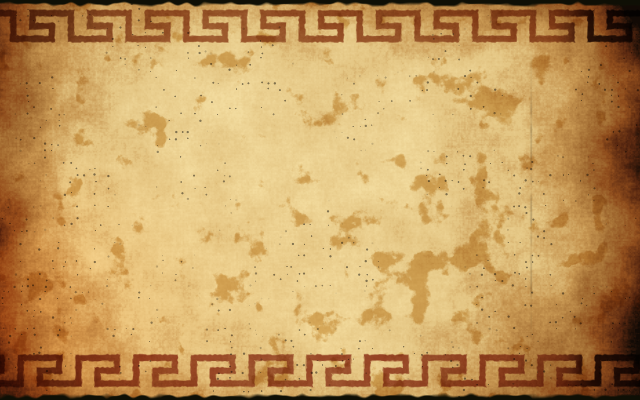
A WebGL 2 fragment shader for this background:

```glsl
#version 300 es
precision highp float;
// Aged parchment with stained, burnt edges and a Greek key band above and below.

uniform vec2 u_resolution;
out vec4 outColor;

// Paper ramp, dark to light
const vec3 INK   = vec3(0.07, 0.04, 0.02);
const vec3 UMBER = vec3(0.34, 0.15, 0.06);
const vec3 RUST  = vec3(0.56, 0.30, 0.11);
const vec3 OCHRE = vec3(0.64, 0.43, 0.20);
const vec3 TAN   = vec3(0.78, 0.59, 0.32);
const vec3 CREAM = vec3(0.89, 0.77, 0.51);
const vec3 PALE  = vec3(0.95, 0.86, 0.62);

const vec3 KEY_DYE    = vec3(0.65, 0.39, 0.27);
const vec3 STAIN_DYE  = vec3(0.85, 0.71, 0.46);
const vec3 EDGE_MOSS  = vec3(0.06, 0.06, 0.02);
const float ASPECT    = 1.6;
const float KEY_CELL  = 0.01604;           // stroke width of the key
const vec2 KEY_BOTTOM = vec2(0.0437, 0.0333);
const vec2 KEY_TOP    = vec2(0.025, 0.975);
const float FOLD_X    = 1.328;

float hash(vec2 p) {
  vec3 q = fract(p.xyx * vec3(0.1031, 0.1030, 0.0973));
  q += dot(q, q.yzx + 33.33);
  return fract((q.x + q.y) * q.z);
}

float noise(vec2 p) {
  vec2 i = floor(p), f = fract(p);
  f = f * f * (3.0 - 2.0 * f);
  return mix(mix(hash(i), hash(i + vec2(1, 0)), f.x),
             mix(hash(i + vec2(0, 1)), hash(i + vec2(1, 1)), f.x), f.y);
}

float fbm(vec2 p) {
  float sum = 0.0, amp = 0.5;
  for (int i = 0; i < 5; i++) {
    sum += amp * noise(p);
    p = mat2(1.6, 1.2, -1.2, 1.6) * p + 17.3;
    amp *= 0.5;
  }
  return sum;
}

float bar(vec2 p, vec2 lo, vec2 hi) {
  vec2 d = abs(p - 0.5 * (lo + hi)) - 0.5 * (hi - lo);
  return max(d.x, d.y);
}

// Signed distance to the meander, nine cells long and five high
float meander(vec2 p) {
  p.x = mod(p.x + 1.0, 9.0) - 1.0;
  float d = bar(p, vec2(0, 0), vec2(1, 5));
  d = min(d, bar(p, vec2(0, 4), vec2(7, 5)));
  d = min(d, bar(p, vec2(6, 2), vec2(7, 5)));
  d = min(d, bar(p, vec2(3, 2), vec2(7, 3)));
  d = min(d, bar(p, vec2(3, 0), vec2(4, 3)));
  d = min(d, bar(p, vec2(3, 0), vec2(10, 1)));
  return min(d, bar(p, vec2(-2, 0), vec2(1, 1)));
}

vec3 paperRamp(float s) {
  vec3 c = mix(INK, UMBER, clamp(s / 0.2, 0.0, 1.0));
  c = mix(c, RUST,  clamp((s - 0.20) / 0.20, 0.0, 1.0));
  c = mix(c, OCHRE, clamp((s - 0.40) / 0.14, 0.0, 1.0));
  c = mix(c, TAN,   clamp((s - 0.54) / 0.18, 0.0, 1.0));
  c = mix(c, CREAM, clamp((s - 0.72) / 0.18, 0.0, 1.0));
  return mix(c, PALE, clamp((s - 0.90) / 0.22, 0.0, 1.0));
}

// Small dark flecks, one candidate per grid cell
float flecks(vec2 p) {
  vec2 id = floor(p), f = fract(p);
  vec2 center = 0.3 + 0.4 * vec2(hash(id + 5.1), hash(id + 9.7));
  float radius = 0.05 + 0.16 * hash(id + 2.3);
  return step(0.8, hash(id)) * (1.0 - smoothstep(radius * 0.4, radius + 0.08, length(f - center)));
}

void main() {
  vec2 p = gl_FragCoord.xy / u_resolution * vec2(ASPECT, 1.0);
  vec2 fromCenter = (p - vec2(0.78, 0.5)) / vec2(0.8, 0.5);
  float edgeY = min(p.y, 1.0 - p.y);
  float clouds = fbm(p * 5.0 + 3.0) - 0.48;
  float mottle = fbm(p * 17.0 + 40.0) - 0.48;
  float grain = noise(p * 290.0) + noise(p * 150.0 + 70.0) - 1.0;
  float weave = noise(p * vec2(25.0, 240.0)) + noise(p * vec2(240.0, 25.0)) - 1.0;

  // Light falls off toward the burnt sides and corners
  float s = 1.06 - 0.13 * dot(fromCenter, fromCenter);
  s -= 0.48 * exp(-p.x / 0.17) + 0.72 * exp(-(ASPECT - p.x) / 0.18);
  s -= 0.17 * exp(-edgeY / 0.09);
  float wear = 0.25 + 0.3 * smoothstep(0.3, 1.0, abs(fromCenter.x));
  s += wear * clouds + 0.24 * mottle + 0.06 * grain + 0.035 * weave;
  vec3 color = paperRamp(s);

  // Warmer tone in the lower left
  float warmth = exp(-p.x / 0.25) * (1.0 - smoothstep(0.15, 0.75, p.y));
  color *= mix(vec3(1.0), vec3(1.12, 0.96, 0.78), warmth);

  // Golden stains, densest right of center and low down
  vec2 low = (p - vec2(0.92, 0.26)) / vec2(0.16, 0.22);
  vec2 side = (p - vec2(1.24, 0.38)) / vec2(0.20, 0.22);
  float spread = 0.09 * exp(-dot(low, low)) + 0.07 * exp(-dot(side, side));
  float stain = smoothstep(0.61, 0.73, fbm(p * 20.0 + 11.0) + spread);
  color *= mix(vec3(1.0), STAIN_DYE, 0.8 * stain);

  // Vertical fold and scattered flecks
  float fold = exp(-pow((p.x - FOLD_X) / 0.0025, 2.0)) * smoothstep(0.1, 0.3, edgeY);
  color *= 1.0 - 0.2 * fold * noise(p * vec2(3.0, 40.0));
  color *= 1.0 - 0.45 * flecks(p * 65.0) * smoothstep(0.35, 0.6, noise(p * 9.0));

  // Worn Greek key, mirrored between the two bands
  vec2 keyPos = p.y < 0.5 ? p - KEY_BOTTOM : vec2(p.x - KEY_TOP.x, KEY_TOP.y - p.y);
  float soft = 0.7 / (u_resolution.y * KEY_CELL) + 0.05;
  float d = meander(keyPos / KEY_CELL) + 0.2 * (noise(p * 160.0) - 0.5);
  float key = (1.0 - smoothstep(-soft, soft, d)) * (0.9 + 0.4 * mottle);
  vec3 dye = KEY_DYE * mix(1.0, 0.3, smoothstep(1.38, 1.5, p.x));
  dye *= mix(0.72, 1.0, smoothstep(0.0, 0.4, p.x));
  dye.g *= p.y < 0.5 ? 0.88 : 1.0;
  color *= mix(vec3(1.0), dye, key);

  // Ragged dark rim along the top and bottom
  float rim = 0.009 + 0.012 * (noise(p * 45.0) - 0.4);
  color = mix(EDGE_MOSS, color, smoothstep(rim - 0.003, rim + 0.004, edgeY));
  outColor = vec4(clamp(color, 0.0, 1.0), 1.0);
}
```
